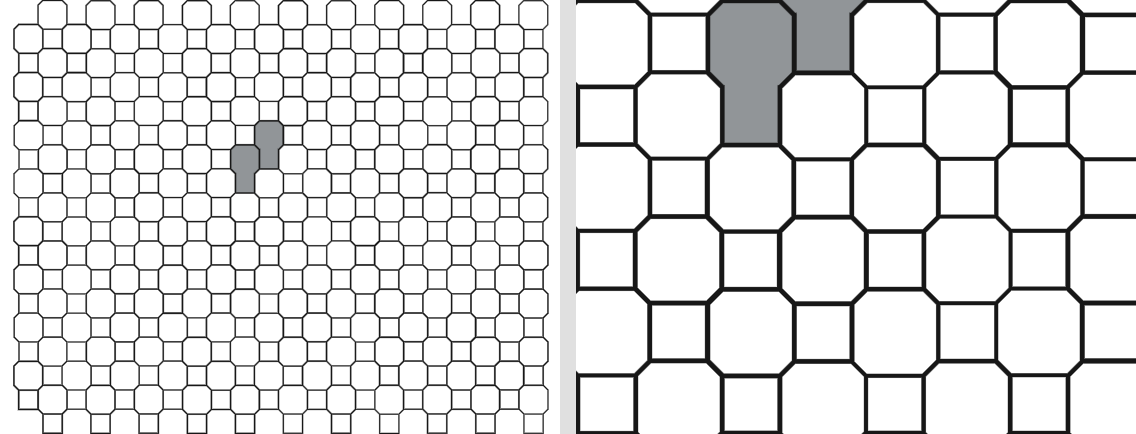
Left, the full canvas; right, a detail of the centre.
Reproduce this pattern procedurally as a Shadertoy shader.

```glsl
// Octagon-and-square tiling in thin ink lines, with two grey keyhole tiles.
#define PITCH 0.0554             // centre spacing, in canvas heights
#define GRID_ORIGIN vec2(0.0657, 0.0345) // first cell centre from the top left
#define LAST_CELL vec2(21.0, 16.0)
#define SQUARE_HALF 0.4          // half side of a square, in pitches
#define LINE_WIDTH 0.0033
#define WIDTH_VARIATION 0.3
#define WOBBLE 0.0008
#define SHADED_A vec2(10.0, 5.0)
#define SHADED_B vec2(9.0, 6.0)
#define PAPER vec3(1.0)
#define INK vec3(0.09)
#define SHADE vec3(0.57, 0.585, 0.595)

float hash(vec2 p) {
    return fract(sin(dot(p, vec2(127.1, 311.7))) * 43758.5453);
}

float boxDistance(vec2 p, vec2 halfSize) {
    vec2 d = abs(p) - halfSize;
    return max(d.x, d.y);
}

// Chamfers meet the diagonal neighbours halfway between centres.
float octagonDistance(vec2 p) {
    vec2 a = abs(p);
    float chamfer = (a.x + a.y - PITCH) * 0.7071;
    return max(boxDistance(p, vec2((1.0 - SQUARE_HALF) * PITCH)), chamfer);
}

float coverage(float d, float pixel) {
    return clamp(0.5 - d / pixel, 0.0, 1.0);
}

bool isTile(vec2 cell) {
    bool inside = all(greaterThanEqual(cell, vec2(0.0))) &&
                  all(lessThanEqual(cell, LAST_CELL));
    return inside && mod(cell.x + cell.y, 2.0) > 0.5;
}

void mainImage(out vec4 fragColor, in vec2 fragCoord) {
    float pixel = 1.0 / iResolution.y;
    vec2 p = vec2(fragCoord.x, iResolution.y - fragCoord.y) * pixel - GRID_ORIGIN;
    vec2 home = floor(p / PITCH + 0.5);
    float squareHalf = SQUARE_HALF * PITCH;
    float ink = 0.0;
    float shade = 0.0;

    // Each tile is an octagon with a square hanging below it.
    for (int j = -2; j <= 1; j++) {
        for (int i = -1; i <= 1; i++) {
            vec2 cell = home + vec2(i, j);
            if (!isTile(cell)) continue;

            vec2 wobble = vec2(hash(cell), hash(cell + 37.0)) - 0.5;
            vec2 q = p - cell * PITCH - wobble * WOBBLE;
            float octagon = octagonDistance(q);
            float square = boxDistance(q - vec2(0.0, PITCH), vec2(squareHalf));
            float outline = min(abs(octagon), abs(square));

            // Shaded tiles merge both parts into one outline.
            if (cell == SHADED_A || cell == SHADED_B) {
                float neck = boxDistance(q - vec2(0.0, 0.5 * PITCH),
                                         vec2(squareHalf, squareHalf + 0.5 * PITCH));
                float keyhole = min(octagon, neck);
                outline = abs(keyhole);
                shade = max(shade, coverage(keyhole, pixel));
            }

            float weight = 1.0 + WIDTH_VARIATION * (hash(cell + 91.0) - 0.5);
            float stroke = outline - 0.5 * LINE_WIDTH * weight;
            ink = max(ink, coverage(stroke, 1.2 * pixel));
        }
    }

    vec3 color = mix(PAPER, SHADE, shade);
    color = mix(color, INK, ink);
    fragColor = vec4(color, 1.0);
}
```
